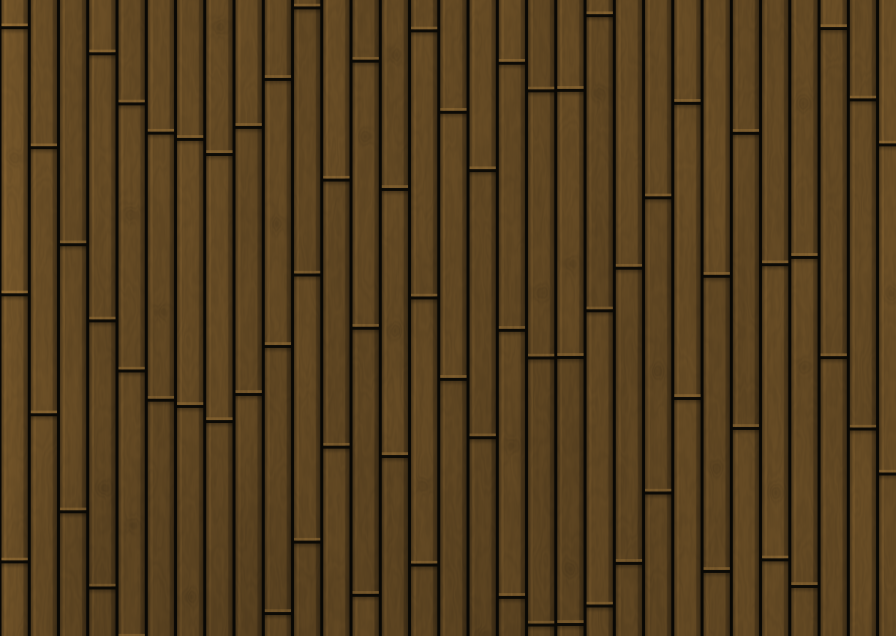
Give the GLSL for this texture, as a Shadertoy shader.

```glsl
#define COLUMNS 30.63
#define PLANK_LENGTH 9.13
#define GROOVE_HALF 0.05
#define JOINT_HALF 0.05
#define GRAIN_STRENGTH 0.06
#define KNOT_CHANCE 0.4
#define TONE_VARIATION 0.07

const vec3 WOOD = vec3(0.375, 0.275, 0.133);
const vec3 HIGHLIGHT = vec3(0.50, 0.37, 0.18);
const vec3 GAP = vec3(0.035, 0.032, 0.018);

float hash(vec2 p) {
    p = fract(p * vec2(0.1031, 0.1137));
    p += dot(p, p.yx + 33.33);
    return fract((p.x + p.y) * p.x * 17.3);
}

float noise(vec2 p) {
    vec2 i = floor(p), f = fract(p);
    f = f * f * (3.0 - 2.0 * f);
    return mix(mix(hash(i), hash(i + vec2(1, 0)), f.x),
               mix(hash(i + vec2(0, 1)), hash(i + vec2(1, 1)), f.x), f.y);
}

float fbm(vec2 p) {
    float sum = 0.0, amp = 0.5;
    for (int i = 0; i < 4; i++) {
        sum += amp * noise(p);
        p = p * 2.03 + 17.1;
        amp *= 0.5;
    }
    return sum;
}

// Antialiased band around zero
float band(float d, float halfWidth, float aa) {
    return 1.0 - smoothstep(halfWidth - aa, halfWidth + aa, abs(d));
}

// Signed brightness change from fibres, growth rings and an occasional knot
float woodGrain(vec2 q, vec2 plank, float len) {
    float seed = hash(plank + 5.3) * 90.0;
    vec2 toKnot = q - vec2(0.5, len * (0.2 + 0.6 * hash(plank + 9.1)));
    float hasKnot = step(hash(plank + 2.7), KNOT_CHANCE);
    float knot = hasKnot * exp(-dot(toKnot, toKnot) * 14.0);
    float warp = fbm(vec2(q.x * 1.6 + seed, q.y * 0.45)) + 0.35 * knot;
    float rings = sin(warp * 42.0 + q.x * 3.0);
    float fibres = fbm(vec2(q.x * 11.0 + seed, q.y * 0.7)) - 0.47;
    return rings * 0.35 + fibres * 1.6 - knot * 1.5;
}

void mainImage(out vec4 fragColor, in vec2 fragCoord) {
    vec2 uv = fragCoord / iResolution.xy;
    vec2 p = fragCoord / iResolution.x * COLUMNS;
    float aa = 0.6 * COLUMNS / iResolution.x;

    // Staggered planks, with longer boards toward the right
    float column = floor(p.x);
    float len = PLANK_LENGTH + 0.96 * step(20.0, column) + 1.16 * step(27.0, column);
    float along = p.y / len + hash(vec2(column + 3.0, 41.0));
    vec2 plank = vec2(column, floor(along));
    vec2 q = vec2(fract(p.x), fract(along) * len);
    float seam = q.x - step(0.5, q.x);
    float joint = q.y - len * step(0.5 * len, q.y);

    // Board tone, broad light and grain
    float tone = 1.0 + TONE_VARIATION * (hash(plank + 13.0) - 0.5);
    tone += 0.16 * (fbm(uv * vec2(5.0, 2.5) + 4.0) - 0.47);
    tone += 0.18 * exp(-uv.x * 22.0) + 0.05 * (uv.y - 0.5);
    tone += 0.05 * smoothstep(0.8, 1.0, uv.x);
    tone += GRAIN_STRENGTH * woodGrain(q, plank, len);
    vec3 color = WOOD * tone;

    // Bevels: lit on the left and lower ends, shaded on the right
    color *= 1.0 - 0.22 * smoothstep(0.77, 0.83, q.x);
    color *= 1.0 + 0.13 * band(q.x - 0.18, 0.04, aa);
    color *= 1.0 - 0.55 * exp(-abs(seam) * 14.0);
    color *= 1.0 - 0.30 * smoothstep(0.25, 0.0, -joint) * step(joint, 0.0);
    color = mix(color, HIGHLIGHT * tone, 0.8 * band(joint - 0.1, 0.045, aa));

    // Dark end joints and continuous side grooves
    color = mix(color, GAP, 0.95 * band(joint, JOINT_HALF, aa));
    color = mix(color, GAP, band(seam, GROOVE_HALF, aa));
    fragColor = vec4(color, 1.0);
}
```
